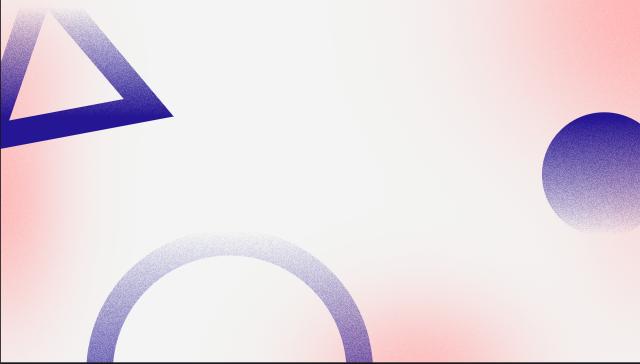
Give the GLSL for this background, as a WebGL 2 fragment shader.

```glsl
#version 300 es
precision highp float;
// Grainy indigo triangle, ring and disc fading into pale grey with soft pink glows.

uniform vec2 u_resolution;
out vec4 fragColor;

// Lengths are in canvas heights, origin at the lower left.
const vec3 PAPER = vec3(0.953, 0.957, 0.953);
const vec3 PINK = vec3(1.0, 0.71, 0.71);
const vec3 INDIGO = vec3(0.145, 0.085, 0.575);
const vec3 FRAME = vec3(0.10, 0.09, 0.11);

const vec2 TRI_OUTER_RIGHT = vec2(0.477, 0.680);
const vec2 TRI_OUTER_LEFT = vec2(-0.084, 0.575);
const vec2 TRI_OUTER_TOP = vec2(0.103, 1.126);
const vec2 TRI_INNER_RIGHT = vec2(0.340, 0.728);
const vec2 TRI_INNER_LEFT = vec2(0.025, 0.669);
const vec2 TRI_INNER_TOP = vec2(0.130, 0.975);
const vec2 TRI_FADE = vec2(0.98, 0.68);   // clear height, solid height

const vec2 DISC_CENTER = vec2(1.660, 0.5205);
const float DISC_RADIUS = 0.171;
const vec2 DISC_FADE = vec2(0.355, 0.675);

const vec2 RING_CENTER = vec2(0.631, -0.023);
const float RING_RADIUS = 0.3575;
const float RING_HALF_WIDTH = 0.0365;
const vec2 RING_FADE = vec2(0.365, -0.25);

const vec2 FRAME_WIDTH = vec2(0.0023, 0.0046); // left, bottom
const float GRAIN_CELLS = 438.0;
const float GRAIN_INK = 0.16;
const float GRAIN_GLOW = 0.10;

float hash(vec2 cell) {
    vec3 q = fract(cell.xyx * 0.1031);
    q += dot(q, q.yzx + 33.33);
    return fract((q.x + q.y) * q.z);
}

// Signed distance to the line a-b, negative on its left side.
float edgeDistance(vec2 p, vec2 a, vec2 b) {
    vec2 along = normalize(b - a);
    return dot(p - a, vec2(along.y, -along.x));
}

// Corners run counter-clockwise.
float triangleDistance(vec2 p, vec2 a, vec2 b, vec2 c) {
    return max(edgeDistance(p, a, b), max(edgeDistance(p, b, c), edgeDistance(p, c, a)));
}

float coverage(float distance) {
    return clamp(0.5 - distance * u_resolution.y, 0.0, 1.0);
}

float glow(vec2 p, vec2 center, vec2 spread) {
    vec2 d = (p - center) / spread;
    return exp(-0.5 * dot(d, d));
}

// Vertical fade, grainy where it is partly clear.
float inkAlpha(float y, vec2 fade, float grain) {
    float t = clamp((y - fade.x) / (fade.y - fade.x), 0.0, 1.0);
    return clamp(t + grain * GRAIN_INK * sqrt(t * (1.0 - t)) * 2.0, 0.0, 1.0);
}

void main() {
    vec2 p = gl_FragCoord.xy / u_resolution.y;
    float grain = hash(floor(p * GRAIN_CELLS)) - 0.5;

    // Pink glows: upper right, right edge, left edge, bottom
    float pink = 0.98 * glow(p, vec2(1.80, 0.99), vec2(0.29, 0.27));
    pink += 0.28 * glow(p, vec2(1.80, 0.40), vec2(0.14, 0.22));
    pink += 0.88 * glow(p, vec2(-0.01, 0.45), vec2(0.125, 0.24));
    pink += 0.32 * glow(p, vec2(0.05, 0.82), vec2(0.13, 0.13));
    pink += 0.82 * glow(p, vec2(1.15, -0.03), vec2(0.20, 0.145));
    pink *= 1.0 + 2.0 * GRAIN_GLOW * grain;
    vec3 color = mix(PAPER, PINK, clamp(pink, 0.0, 1.0));

    // Hollow triangle
    float outer = triangleDistance(p, TRI_OUTER_RIGHT, TRI_OUTER_TOP, TRI_OUTER_LEFT);
    float inner = triangleDistance(p, TRI_INNER_RIGHT, TRI_INNER_TOP, TRI_INNER_LEFT);
    color = mix(color, INDIGO, coverage(max(outer, -inner)) * inkAlpha(p.y, TRI_FADE, grain));

    // Disc
    float disc = length(p - DISC_CENTER) - DISC_RADIUS;
    color = mix(color, INDIGO, coverage(disc) * inkAlpha(p.y, DISC_FADE, grain));

    // Ring
    float ring = abs(length(p - RING_CENTER) - RING_RADIUS) - RING_HALF_WIDTH;
    color = mix(color, INDIGO, coverage(ring) * inkAlpha(p.y, RING_FADE, grain));

    // Thin dark rules along the left and bottom
    float rule = max(coverage(p.x - FRAME_WIDTH.x), coverage(p.y - FRAME_WIDTH.y));
    fragColor = vec4(mix(color, FRAME, rule), 1.0);
}
```
